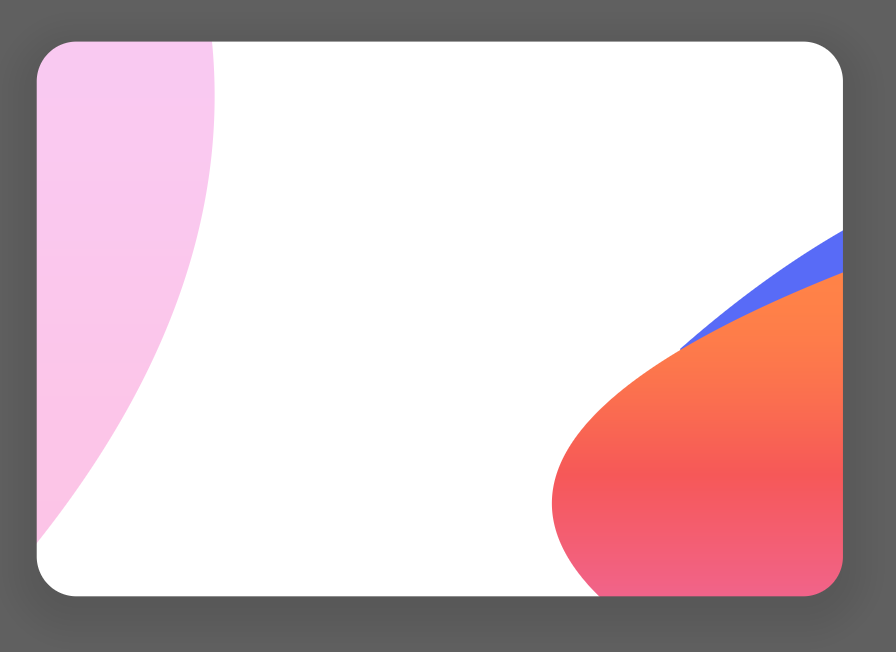
Write a WebGL 1 fragment shader that draws this background.

```glsl
precision highp float;
// A white rounded card on a grey backdrop with a soft drop shadow.
// Parabola-edged shapes are clipped to the card: a pink sweep at the left,
// and a sunset-gradient blob over a blue sliver at the right.

uniform vec2 u_resolution;

// Lengths are in canvas heights, origin at the lower left.
const float ASPECT = 1.3763;
const vec2 CARD_CENTER = vec2(0.6756, 0.5108);
const vec2 CARD_HALF = vec2(0.6192, 0.4254);
const float CARD_RADIUS = 0.061;

const vec2 SHADOW_OFFSET = vec2(0.0, -0.018);
const float SHADOW_BLUR = 0.085;
const float SHADOW_STRENGTH = 0.09;

const vec2 PINK_TIP = vec2(0.3297, 0.8528);
const float PINK_BEND = -0.581;
const vec2 BLOB_TIP = vec2(0.8477, 0.2280);
const float BLOB_BEND = 3.565;
const float BLOB_TOP = 0.582;
const float BLOB_MIDDLE = 0.272;
const vec2 SLIVER_START = vec2(1.0448, 0.465);
const float SLIVER_SLOPE = 0.879;
const float SLIVER_BEND = -0.61;

const vec3 BACKDROP = vec3(0.378);
const vec3 WHITE = vec3(1.0);
const vec3 PINK_HIGH = vec3(0.978, 0.790, 0.945);
const vec3 PINK_LOW = vec3(0.990, 0.770, 0.905);
const vec3 BLUE = vec3(0.345, 0.420, 0.970);
const vec3 ORANGE = vec3(1.000, 0.510, 0.280);
const vec3 RED = vec3(0.965, 0.345, 0.345);
const vec3 ROSE = vec3(0.945, 0.390, 0.540);

float roundedBox(vec2 p, vec2 halfSize, float radius) {
  vec2 q = abs(p) - halfSize + radius;
  return length(max(q, 0.0)) + min(max(q.x, q.y), 0.0) - radius;
}

// Approximate signed distance to x = bend * y * y, positive to the right.
float sidewaysParabola(vec2 p, float bend) {
  float slope = 2.0 * bend * p.y;
  return (p.x - bend * p.y * p.y) / sqrt(1.0 + slope * slope);
}

// Signed distance to the sliver: below its upper curve, right of its start.
float sliver(vec2 p) {
  float slope = SLIVER_SLOPE + 2.0 * SLIVER_BEND * p.x;
  float curve = p.x * (SLIVER_SLOPE + SLIVER_BEND * p.x);
  return max((p.y - curve) / sqrt(1.0 + slope * slope), -p.x);
}

// One-pixel antialiased coverage of a shape that is negative inside.
float coverage(float d) {
  return clamp(0.5 - d * u_resolution.y, 0.0, 1.0);
}

vec3 blobColor(float y) {
  vec3 upper = mix(RED, ORANGE, smoothstep(0.0, 1.0,
    0.5 + 0.5 * clamp((y - BLOB_MIDDLE) / (BLOB_TOP - BLOB_MIDDLE), 0.0, 1.0)) * 2.0 - 1.0);
  float cardBottom = CARD_CENTER.y - CARD_HALF.y;
  return mix(ROSE, upper, clamp((y - cardBottom) / (BLOB_MIDDLE - cardBottom), 0.0, 1.0));
}

void main() {
  vec2 p = gl_FragCoord.xy / u_resolution * vec2(ASPECT, 1.0);

  // Backdrop and shadow
  vec2 fromCard = p - CARD_CENTER;
  float shadow = roundedBox(fromCard - SHADOW_OFFSET, CARD_HALF, CARD_RADIUS);
  float shade = 1.0 - smoothstep(-0.02, SHADOW_BLUR, shadow);
  vec3 backdrop = BACKDROP * (1.0 - SHADOW_STRENGTH * shade);

  // Shapes on the card, back to front
  vec3 pink = mix(PINK_LOW, PINK_HIGH, smoothstep(0.15, 0.94, p.y));
  vec3 card = mix(WHITE, pink, coverage(sidewaysParabola(p - PINK_TIP, PINK_BEND)));
  card = mix(card, BLUE, coverage(sliver(p - SLIVER_START)));
  card = mix(card, blobColor(p.y), coverage(-sidewaysParabola(p - BLOB_TIP, BLOB_BEND)));

  float cardMask = coverage(roundedBox(fromCard, CARD_HALF, CARD_RADIUS));
  gl_FragColor = vec4(mix(backdrop, card, cardMask), 1.0);
}
```
